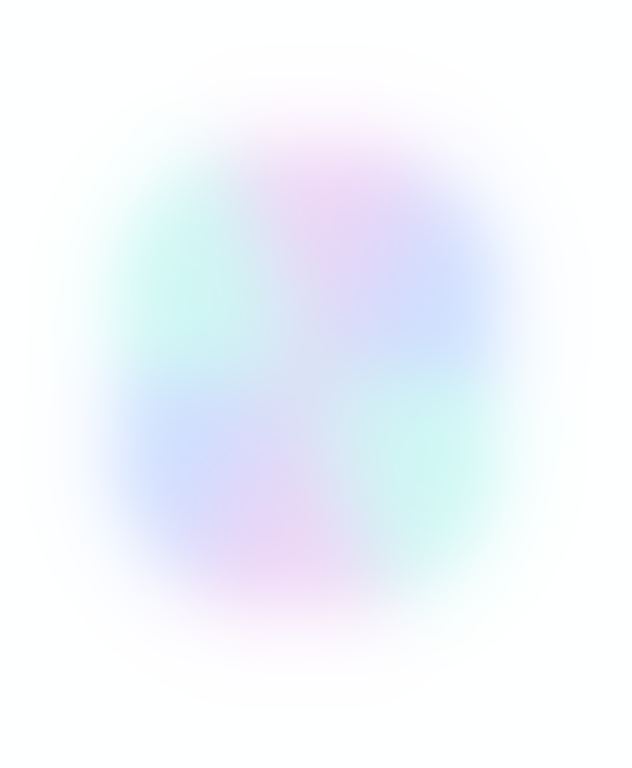
Give the GLSL for this background, as a WebGL 2 fragment shader.

```glsl
#version 300 es
precision highp float;

uniform vec2 u_resolution;
out vec4 fragColor;

// Lengths are in canvas heights, measured from the canvas centre
const vec2 CENTER = vec2(-0.011, 0.010);
const vec2 PATCH_HALF_SIZE = vec2(0.247, 0.300);
const float PATCH_RADIUS = 0.20;
const float PATCH_SOFTNESS = 0.060;
const float GLOW_SIGMA = 0.085;
const float HEART_WEIGHT = 0.25;

const vec3 WHITE = vec3(0.998, 1.0, 1.0);
const vec3 MINT = vec3(0.80, 0.975, 0.955);
const vec3 PINK = vec3(0.95, 0.82, 0.96);
const vec3 BLUE = vec3(0.79, 0.87, 1.0);
const vec3 LILAC = vec3(0.88, 0.86, 0.96);

// Each glow appears twice, turned half a circle about the centre
const int GLOW_PAIRS = 3;
const vec2 GLOW_OFFSETS[GLOW_PAIRS] = vec2[](
    vec2(-0.140, 0.128), vec2(0.042, 0.210), vec2(0.166, 0.135));
const vec3 GLOW_COLORS[GLOW_PAIRS] = vec3[](MINT, PINK, BLUE);

float gaussian(vec2 d, float sigma) {
    return exp(-dot(d, d) / (2.0 * sigma * sigma));
}

float roundedBox(vec2 p, vec2 halfSize, float radius) {
    vec2 q = abs(p) - halfSize + radius;
    return length(max(q, 0.0)) + min(max(q.x, q.y), 0.0) - radius;
}

// Weighted mean of all glow colours
vec3 glowColor(vec2 p) {
    float total = HEART_WEIGHT * gaussian(p, GLOW_SIGMA);
    vec3 sum = LILAC * total;
    for (int i = 0; i < GLOW_PAIRS; i++) {
        float weight = gaussian(p - GLOW_OFFSETS[i], GLOW_SIGMA)
                     + gaussian(p + GLOW_OFFSETS[i], GLOW_SIGMA);
        sum += GLOW_COLORS[i] * weight;
        total += weight;
    }
    return sum / total;
}

void main() {
    vec2 p = (gl_FragCoord.xy - 0.5 * u_resolution) / u_resolution.y - CENTER;

    // Soft rounded patch that fades into white
    float edge = roundedBox(p, PATCH_HALF_SIZE, PATCH_RADIUS);
    float coverage = 0.5 - 0.5 * tanh(edge / PATCH_SOFTNESS);

    fragColor = vec4(mix(WHITE, glowColor(p), coverage), 1.0);
}
```
